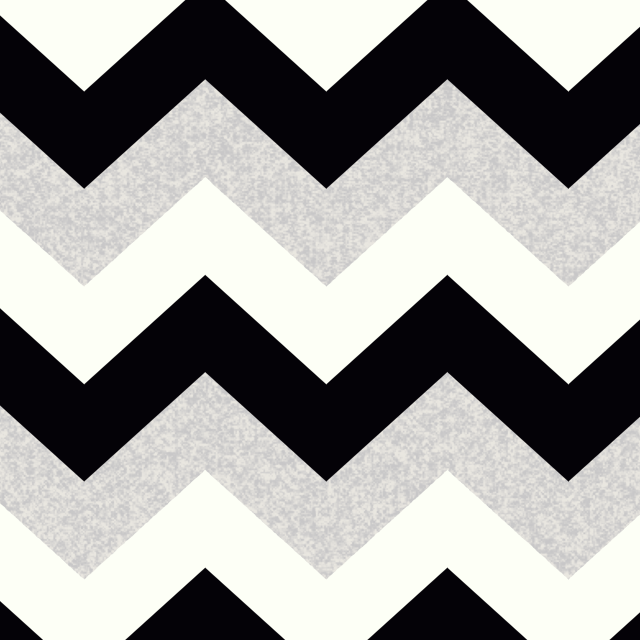
This pattern is drawn by a WebGL 1 fragment shader. Its source:

```glsl
precision highp float;

// Chevron stripes in black, glittery silver and ivory.
// A triangle wave shifts the height, fract repeats the stripes downward,
// and layered value noise gives the silver its fine speckle.

uniform vec2 u_resolution;

float hash(vec2 p) {
    return fract(sin(dot(p, vec2(127.1, 311.7))) * 43758.5453);
}

float valueNoise(vec2 p) {
    vec2 cell = floor(p);
    vec2 f = fract(p);
    f = f * f * (3.0 - 2.0 * f);
    float low = mix(hash(cell), hash(cell + vec2(1.0, 0.0)), f.x);
    float high = mix(hash(cell + vec2(0.0, 1.0)), hash(cell + vec2(1.0, 1.0)), f.x);
    return mix(low, high, f.y);
}

// Coverage of a repeating stripe between two phases; soft is the edge half-width.
float stripe(float phase, float start, float end, float soft) {
    float center = 0.5 * (start + end);
    float dist = abs(fract(phase - center + 0.5) - 0.5) - 0.5 * (end - start);
    return 1.0 - smoothstep(-soft, soft, dist);
}

vec3 glitter(vec2 uv) {
    float clumps = valueNoise(uv * 70.0);
    float grains = valueNoise(uv * 210.0 + 17.0);
    float flecks = valueNoise(uv * 390.0 + 41.0);
    float shine = 0.2 * clumps + 0.45 * grains + 0.35 * flecks;
    return mix(vec3(0.785, 0.782, 0.785), vec3(0.915, 0.905, 0.88),
               smoothstep(0.2, 0.8, shine));
}

void main() {
    vec2 uv = gl_FragCoord.xy / u_resolution.y;

    // Triangle wave: 0 at the valleys, 1 at the peaks
    float zigzag = 2.0 * abs(fract((uv.x - 0.1315) / 0.3783 + 0.5) - 0.5);

    // Stripe phase, growing downward from the top edge of the black
    float period = 0.4575;
    float phase = (0.3995 + 0.171 * zigzag - uv.y) / period;

    // One pixel across the slanted edge, in phase units
    float soft = 0.95 / (u_resolution.y * period);

    // Silver runs under the black, so their shared edge stays clean
    float roughness = 0.003 * (valueNoise(uv * 260.0) - 0.5);
    float silver = stripe(phase + roughness, 0.1, 0.666, soft);
    float black = stripe(phase, 0.0, 0.332, soft);

    vec3 color = vec3(0.993, 1.0, 0.965);
    color = mix(color, glitter(uv), silver);
    color = mix(color, vec3(0.016, 0.008, 0.027), black);
    gl_FragColor = vec4(color, 1.0);
}
```
